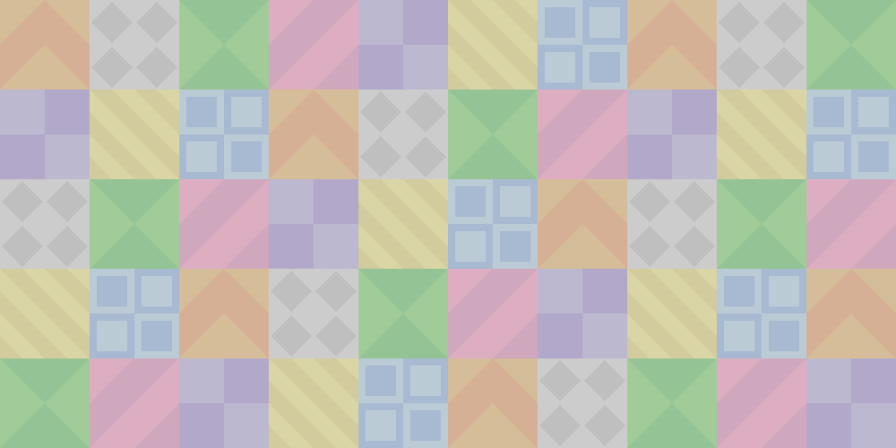
This pattern is drawn by a WebGL 1 fragment shader. Its source:

```glsl
precision highp float;

uniform vec2 u_resolution;

#define COLUMNS 10.0
#define ROWS 5.0
#define KINDS 7.0
#define ROW_SHIFT 4.0
#define DIAMOND_RADIUS 0.46
#define PANE_HALF_SIZE 0.34
#define SAMPLES 4

// 1 in the first half of each period, 0 in the second
float stripes(float t, float period) {
  return step(fract(t / period), 0.5);
}

// 2x2 checker, 1 in the upper right and lower left quarters
float checker(vec2 p) {
  return step(0.0, (p.x - 0.5) * (p.y - 0.5));
}

// Roof shape with its tip at the middle of the top edge
float chevron(vec2 p) {
  float height = p.y + abs(p.x - 0.5);
  return step(0.5, height) * step(height, 1.0);
}

// Four diamonds, one in each quarter
float diamonds(vec2 p) {
  vec2 q = abs(fract(p * 2.0) - 0.5);
  return step(q.x + q.y, DIAMOND_RADIUS);
}

// Triangles on the top and bottom edges, meeting in the centre
float hourglass(vec2 p) {
  vec2 q = abs(p - 0.5);
  return step(q.x, q.y);
}

// Checker whose quarters hold a square of the other tone
float panes(vec2 p) {
  vec2 q = abs(fract(p * 2.0) - 0.5);
  float inside = step(max(q.x, q.y), PANE_HALF_SIZE);
  return abs(checker(p) - inside);
}

// Colour of one tile; p runs from 0 to 1 inside it
vec3 tileColor(float kind, vec2 p) {
  if (kind < 0.5) return mix(vec3(0.84, 0.74, 0.60), vec3(0.84, 0.69, 0.58), chevron(p));
  if (kind < 1.5) return mix(vec3(0.80), vec3(0.75), diamonds(p));
  if (kind < 2.5) return mix(vec3(0.63, 0.80, 0.60), vec3(0.58, 0.77, 0.59), hourglass(p));
  if (kind < 3.5) return mix(vec3(0.865, 0.68, 0.76), vec3(0.815, 0.66, 0.745), stripes(p.x - p.y + 0.5, 1.0));
  if (kind < 4.5) return mix(vec3(0.735, 0.72, 0.815), vec3(0.70, 0.66, 0.79), checker(p));
  if (kind < 5.5) return mix(vec3(0.855, 0.835, 0.645), vec3(0.825, 0.795, 0.615), stripes(p.x + p.y, 0.5));
  return mix(vec3(0.735, 0.795, 0.84), vec3(0.66, 0.73, 0.82), panes(p));
}

// The kinds follow in order along a row, shifted from row to row
vec3 patchwork(vec2 uv) {
  vec2 grid = uv * vec2(COLUMNS, ROWS);
  vec2 cell = floor(grid);
  float rowFromTop = ROWS - 1.0 - cell.y;
  float kind = mod(cell.x + ROW_SHIFT * rowFromTop + 0.5, KINDS) - 0.5;
  return tileColor(kind, fract(grid));
}

void main() {
  // Average a grid of samples per pixel for smooth edges
  vec3 sum = vec3(0.0);
  for (int j = 0; j < SAMPLES; j++) {
    for (int i = 0; i < SAMPLES; i++) {
      vec2 offset = (vec2(float(i), float(j)) + 0.5) / float(SAMPLES) - 0.5;
      sum += patchwork((gl_FragCoord.xy + offset) / u_resolution);
    }
  }
  gl_FragColor = vec4(sum / float(SAMPLES * SAMPLES), 1.0);
}
```
